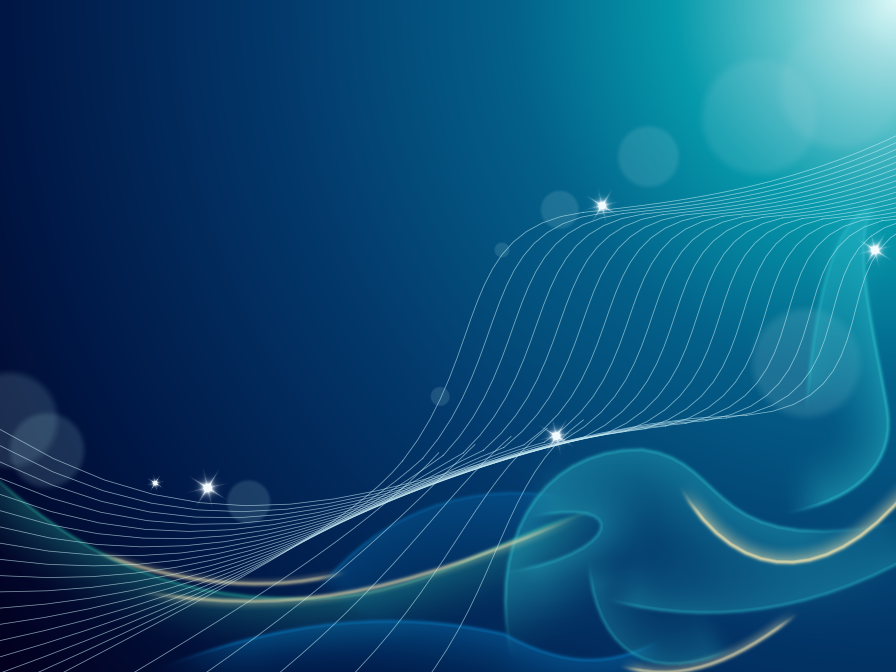
This background is drawn by a Shadertoy shader. Its source:

```glsl
// Deep blue to aqua backdrop with flowing translucent veils, a net of fine wires,
// soft light discs and star glints. Veils and wires are cubic Bezier curves shaded
// by signed distance; the net blends between two boundary curves.

const vec2 CANVAS = vec2(133.33, 100.0);   // drawing units, origin lower left
const vec3 AQUA  = vec3(0.16, 0.72, 0.78);
const vec3 GREEN = vec3(0.13, 0.60, 0.56);
const vec3 BLUE  = vec3(0.02, 0.41, 0.66);
const vec3 CREAM = vec3(0.93, 0.88, 0.68);
const vec3 WIRE  = vec3(0.80, 0.94, 0.97);
const float WIRE_ALPHA = 0.48;
const float EDGE_WIDTH = 0.38;
const int NET_LINES = 18;
const int FAN_LINES = 5;
const int STEPS = 16;

// Backdrop ramp: colour, then distance from the upper right corner
const vec4 RAMP[7] = vec4[7](
    vec4(0.86, 0.97, 0.97, 0.0), vec4(0.38, 0.77, 0.80, 17.0),
    vec4(0.02, 0.60, 0.67, 33.0), vec4(0.01, 0.38, 0.54, 57.0),
    vec4(0.01, 0.22, 0.42, 92.0), vec4(0.00, 0.09, 0.27, 132.0),
    vec4(0.01, 0.00, 0.12, 165.0));

// Centre and radius
const vec3 DISCS[10] = vec3[10](
    vec3(96.5, 76.7, 4.5), vec3(83.3, 68.8, 2.8), vec3(74.7, 62.8, 1.1),
    vec3(65.5, 41.0, 1.4), vec3(113.0, 82.6, 8.5), vec3(125.0, 87.0, 9.0),
    vec3(120.0, 46.0, 8.0), vec3(7.0, 33.0, 5.5), vec3(1.5, 37.5, 7.0),
    vec3(37.0, 25.3, 3.2));
const vec3 STARS[5] = vec3[5](
    vec3(89.6, 69.4, 3.0), vec3(130.2, 62.8, 3.2), vec3(82.8, 35.1, 3.2),
    vec3(30.9, 27.4, 3.4), vec3(23.1, 28.1, 1.6));

// Signed distance (positive left of travel) and curve parameter
vec2 curveHit(vec2 p, mat4x2 c, float reach) {
    vec2 lo = min(min(c[0], c[1]), min(c[2], c[3])) - reach;
    vec2 hi = max(max(c[0], c[1]), max(c[2], c[3])) + reach;
    vec2 hit = vec2(1e3);
    if (any(lessThan(p, lo)) || any(greaterThan(p, hi))) return hit;
    vec2 a = c[0];
    for (int i = 1; i <= STEPS; i++) {
        float t = float(i) / float(STEPS), s = 1.0 - t;
        vec2 b = c * vec4(s*s*s, 3.0*s*s*t, 3.0*s*t*t, t*t*t);
        vec2 e = b - a, q = p - a;
        float h = clamp(dot(q, e) / dot(e, e), 0.0, 1.0);
        float d = length(q - e * h);
        if (d < abs(hit.x))
            hit = vec2(e.x*q.y < e.y*q.x ? -d : d, t + (h - 1.0) / float(STEPS));
        a = b;
    }
    return hit;
}

// Bright edge with a one-sided fading body; the sign of width picks the side
void shade(inout vec3 col, vec2 hit, float width, vec3 tint, float alpha) {
    float d = hit.x * sign(width);
    float fade = smoothstep(0.0, 0.12, hit.y) * smoothstep(1.0, 0.86, hit.y);
    float body = pow(max(0.0, 1.0 - abs(d / width)), 1.6) * smoothstep(-0.3, 0.3, d);
    float edge = exp(-d * d / (EDGE_WIDTH * EDGE_WIDTH));
    col = mix(col, tint, alpha * fade * max(0.65 * body, edge));
}

void veil(inout vec3 col, vec2 p, mat4x2 c, float width, vec3 tint, float alpha) {
    shade(col, curveHit(p, c, abs(width)), width, tint, alpha);
}

// Two joined curves shaded as one; the second starts where the first ends
void veil(inout vec3 col, vec2 p, mat4x2 c, mat3x2 k, float width, vec3 tint, float alpha) {
    vec2 a = curveHit(p, c, abs(width));
    vec2 b = curveHit(p, mat4x2(c[3], k[0], k[1], k[2]), abs(width));
    vec2 hit = abs(a.x) < abs(b.x) ? vec2(a.x, 0.5*a.y) : vec2(b.x, 0.5 + 0.5*b.y);
    shade(col, hit, width, tint, alpha);
}

float wire(vec2 p, mat4x2 a, mat4x2 b, float u, float px) {
    float d = abs(curveHit(p, a * (1.0 - u) + b * u, 1.0).x);
    return 1.0 - WIRE_ALPHA * smoothstep(px, 0.0, d);
}

void mainImage(out vec4 fragColor, in vec2 fragCoord) {
    vec2 p = fragCoord / iResolution.xy * CANVAS;
    float px = CANVAS.y / iResolution.y;

    // Backdrop
    float r = distance(p, CANVAS);
    vec3 col = RAMP[0].rgb;
    for (int i = 1; i < 7; i++)
        col = mix(col, RAMP[i].rgb, clamp((r - RAMP[i-1].w) / (RAMP[i].w - RAMP[i-1].w), 0.0, 1.0));

    // Discs
    for (int i = 0; i < 10; i++) {
        float soft = max(px, 0.12 * DISCS[i].z);
        float d = distance(p, DISCS[i].xy) - DISCS[i].z;
        col = mix(col, vec3(0.62, 0.82, 0.86), 0.17 * smoothstep(soft, -soft, d));
    }

    // Left and centre veils
    veil(col, p, mat4x2(46.9,11.5, 55,22, 68,29, 85,25.7), -16.0, BLUE, 0.55);
    veil(col, p, mat4x2(-9,37, 12,14, 29,10.6, 46.9,10.8),
        mat3x2(66,11.5, 78,22.7, 90.3,24.1), -9.0, GREEN, 0.60);
    veil(col, p, mat4x2(22.6,0, 45,9, 62,8.5, 75,5.5),
        mat3x2(85,0, 92,1, 99,5), -9.0, BLUE, 0.75);
    veil(col, p, mat4x2(14,18, 26,13.2, 39.9,11.5, 52,15), 1.2, CREAM, 0.60);

    // Looping veils
    veil(col, p, mat4x2(76.6,1, 72,18.4, 79.9,33.2, 95.5,33),
        mat3x2(109.4,31.4, 104,15, 138,23), -16.0, AQUA, 0.58);
    veil(col, p, mat4x2(78,23, 95,27, 93,17, 74,14.5), 9.0, AQUA, 0.50);
    veil(col, p, mat4x2(87.7,17, 88.5,2.8, 97.2,-2.4, 110,4), 10.0, AQUA, 0.45);
    veil(col, p, mat4x2(90,11, 104.2,7.1, 121.5,8, 140,20), 11.0, AQUA, 0.50);
    veil(col, p, mat4x2(101,28, 110,12, 125,12, 138,31), 2.6, CREAM, 0.85);
    veil(col, p, mat4x2(92,1, 102,-2, 110,2, 119,9), 1.8, CREAM, 0.70);
    veil(col, p, mat4x2(20,12, 45,8, 60,12, 88,24), -1.5, CREAM, 0.60);

    // Right wisp
    veil(col, p, mat4x2(120,38, 121.5,58, 125,68.8, 131,69.4), -9.0, AQUA, 0.55);
    veil(col, p, mat4x2(130.4,70, 125.9,65.3, 130.2,49.7, 131.9,39.2),
        mat3x2(133.3,30.6, 126.7,25.3, 116,23.6), -9.0, AQUA, 0.72);

    // Wire net: crest, slope and tail of every line
    mat4x2 crestA = mat4x2(138.9,82.6, 119.8,72.2, 102.4,70.1, 86.8,68.4);
    mat4x2 crestB = mat4x2(165,77.4, 152.8,70.5, 147.6,67.9, 137.2,67);
    mat4x2 slopeA = mat4x2(86.8,68.4, 67.7,66.1, 72.9,47.9, 59.9,31.4);
    mat4x2 slopeB = mat4x2(137.2,67, 121.5,62.7, 133.7,40.1, 111.1,38.2);
    mat4x2 tailA = mat4x2(slopeA[3], 52.1,21.9, 34.7,13.2, 0,-5);
    mat4x2 tailB = mat4x2(slopeB[3], 69.4,37.5, 43.4,9.7, 0,36.1);
    mat4x2 fanB = mat4x2(86.8,37.5, 74.7,28.8, 74.7,13.2, 62.5,-2.4);
    float clear = 1.0;
    for (int i = 0; i < NET_LINES; i++) {
        float u = float(i) / float(NET_LINES - 1);
        clear *= wire(p, crestA, crestB, u, px) * wire(p, slopeA, slopeB, u, px)
               * wire(p, tailA, tailB, u, px);
    }
    for (int i = 1; i <= FAN_LINES; i++)
        clear *= wire(p, tailA, fanB, float(i) / float(FAN_LINES), px);
    col = mix(WIRE, col, clear);

    // Star glints: two crossed pairs of rays around a bright core
    for (int i = 0; i < 5; i++) {
        vec2 q = mat2(0.85, 0.53, -0.53, 0.85) * (p - STARS[i].xy) / STARS[i].z;
        float m = length(q);
        float rays = exp(-70.0 * abs(q.x * q.y)) + 0.5 * exp(-35.0 * abs(q.x*q.x - q.y*q.y));
        float glow = rays * pow(max(0.0, 1.0 - m), 1.2) + 0.5 * exp(-9.0 * m * m);
        col = mix(col, vec3(0.94, 0.98, 1.0), min(glow, 1.0));
    }
    fragColor = vec4(col, 1.0);
}
```
